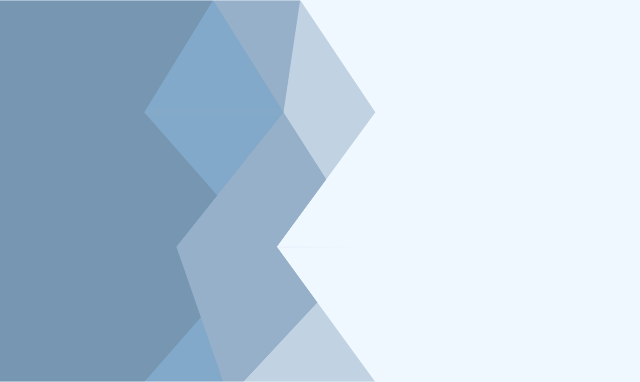
Reproduce this background procedurally as a WebGL 1 fragment shader.

```glsl
precision highp float;

uniform vec2 u_resolution;

// Horizontal position of a folded edge, bending at two shared heights
float foldedEdge(vec4 x, float down) {
  float upper = mix(x.x, x.y, clamp(down / 0.294, 0.0, 1.0));
  float middle = (x.z - x.y) * clamp((down - 0.294) / 0.352, 0.0, 1.0);
  float lower = (x.w - x.z) * clamp((down - 0.646) / 0.354, 0.0, 1.0);
  return upper + middle + lower;
}

// Smooth coverage of everything left of an edge
float leftOf(float edge, float x) {
  float softness = 0.6 / u_resolution.x;
  return 1.0 - smoothstep(edge - softness, edge + softness, x);
}

void main() {
  vec2 uv = gl_FragCoord.xy / u_resolution;
  float down = 1.0 - uv.y;

  vec3 ice = vec3(0.937, 0.969, 1.0);
  vec3 mist = vec3(0.757, 0.824, 0.886);
  vec3 steel = vec3(0.588, 0.692, 0.79);
  vec3 sky = vec3(0.51, 0.661, 0.788);
  vec3 slate = vec3(0.461, 0.59, 0.699);

  // Each folded sheet is limited by the sheet beneath it
  float mistEdge = foldedEdge(vec4(0.469, 0.5865, 0.4325, 0.5865), down);
  float steelEdge = min(mistEdge, foldedEdge(vec4(0.469, 0.443, 0.577, 0.38), down));
  float skyEdge = min(steelEdge, foldedEdge(vec4(0.333, 0.443, 0.2755, 0.349), down));
  float slateEdge = min(skyEdge, foldedEdge(vec4(0.333, 0.2253, 0.41, 0.2253), down));

  // Faint crease running right from the inner fold
  float crease = 1.0 - smoothstep(0.0005, 0.003, abs(down - 0.647));
  crease *= 1.0 - smoothstep(0.44, 0.58, uv.x);
  vec3 color = mix(ice, mist, 0.12 * crease);

  // Sheets from back to front
  color = mix(color, mist, leftOf(mistEdge, uv.x));
  color = mix(color, steel, leftOf(steelEdge, uv.x));
  float band = exp(-pow((down - 0.294) / 0.012, 2.0));
  color = mix(color, mix(sky, steel, 0.12 * band), leftOf(skyEdge, uv.x));
  color = mix(color, slate, leftOf(slateEdge, uv.x));

  // Thin pale rim along the top and bottom
  float rim = 1.0 - smoothstep(0.001, 0.003, min(uv.y, down));
  color = mix(color, ice, 0.45 * rim);

  gl_FragColor = vec4(color, 1.0);
}
```
